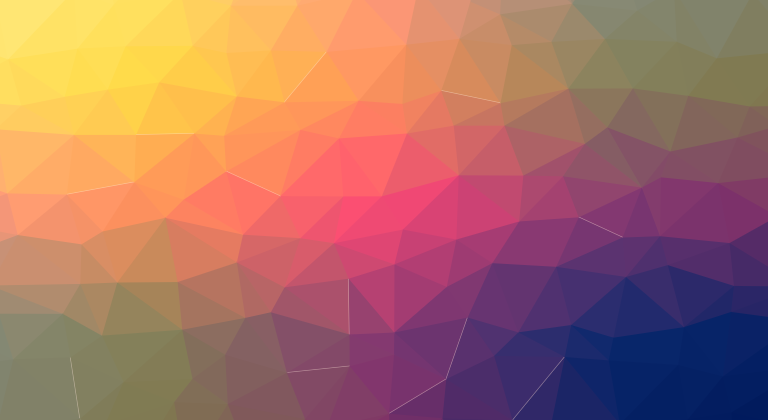
Write a Shadertoy shader that draws this background.

```glsl
// Low-poly gradient: a jittered grid of points is joined into triangles, and
// each one is filled flat with the mean of a horizontal and a vertical colour
// ramp (yellow, pink, navy), read at the centre of the triangle.

const vec2  CELL         = vec2(0.133, 0.110); // grid spacing, in canvas heights
const vec2  GRID_OFFSET  = vec2(0.02, 0.01);
const float JITTER       = 0.68;               // spread of a point within its cell
const float TONE_SCATTER = 0.035;              // random shift along the ramps
const float SEAM_CHANCE  = 0.025;              // share of triangles with a pale seam
const float SEAM_OPACITY = 0.45;

const vec3 PALE_YELLOW = vec3(1.00, 0.91, 0.48);
const vec3 YELLOW      = vec3(1.00, 0.85, 0.26);
const vec3 PINK        = vec3(1.00, 0.28, 0.46);
const vec3 BLUE        = vec3(0.04, 0.16, 0.43);
const vec3 NAVY        = vec3(0.00, 0.10, 0.36);
const vec2 RAMP_STOPS  = vec2(0.20, 0.80);     // where yellow and blue are purest

vec2 hash22(vec2 p) {
    vec3 q = fract(vec3(p.xyx) * vec3(0.1031, 0.1030, 0.0973));
    q += dot(q, q.yzx + 33.33);
    return fract((q.xx + q.yz) * q.zy);
}

float cross2(vec2 a, vec2 b) {
    return a.x * b.y - a.y * b.x;
}

vec3 ramp(float t) {
    vec3 c = mix(PALE_YELLOW, YELLOW, clamp(t / RAMP_STOPS.x, 0.0, 1.0));
    c = mix(c, PINK, clamp((t - RAMP_STOPS.x) / (0.5 - RAMP_STOPS.x), 0.0, 1.0));
    c = mix(c, BLUE, clamp((t - 0.5) / (RAMP_STOPS.y - 0.5), 0.0, 1.0));
    return mix(c, NAVY, clamp((t - RAMP_STOPS.y) / (1.0 - RAMP_STOPS.y), 0.0, 1.0));
}

// Both ramps run from the upper left to the lower right.
vec3 gradient(vec2 p) {
    float aspect = iResolution.x / iResolution.y;
    return 0.5 * (ramp(p.x / aspect) + ramp(1.0 - p.y));
}

vec2 meshPoint(vec2 id) {
    return (id + JITTER * (hash22(id + 47.0) - 0.5)) * CELL + GRID_OFFSET;
}

// Signed distance to the line a-b, positive on its left.
float edgeDistance(vec2 p, vec2 a, vec2 b) {
    return cross2(normalize(b - a), p - a);
}

// Colour times coverage, and coverage, of one counter-clockwise triangle.
vec4 facet(vec2 p, vec2 a, vec2 b, vec2 c, float pixel) {
    float ab = edgeDistance(p, a, b);
    float inside = min(ab, min(edgeDistance(p, b, c), edgeDistance(p, c, a)));
    float cover = clamp(inside / pixel + 0.5, 0.0, 1.0);
    if (cover <= 0.0) return vec4(0.0);

    vec2 centre = (a + b + c) / 3.0;
    vec2 rnd = hash22(floor(centre * 900.0) + 100.0);
    vec3 colour = gradient(centre + TONE_SCATTER * (rnd - 0.5));

    // Rare hairline along one edge.
    float seam = step(rnd.x, SEAM_CHANCE) * (1.0 - smoothstep(0.0, 0.003, abs(ab)));
    colour = mix(colour, vec3(1.0, 0.9, 0.85), SEAM_OPACITY * seam);
    return vec4(colour, 1.0) * cover;
}

// Splits a quad along its Delaunay diagonal; this also suits concave quads.
vec4 quad(vec2 p, vec2 a, vec2 b, vec2 c, vec2 d, float pixel) {
    float sinB = cross2(c - b, a - b), cosB = dot(c - b, a - b);
    float sinD = cross2(a - d, c - d), cosD = dot(a - d, c - d);
    if (sinB * cosD + cosB * sinD >= 0.0)
        return facet(p, a, b, c, pixel) + facet(p, a, c, d, pixel);
    return facet(p, a, b, d, pixel) + facet(p, b, c, d, pixel);
}

void mainImage(out vec4 fragColor, in vec2 fragCoord) {
    vec2 p = fragCoord / iResolution.y;
    float pixel = 1.0 / iResolution.y;
    vec2 cell = floor((p - GRID_OFFSET) / CELL);

    // Neighbouring points, shared by the nine quads around this spot.
    vec2 points[16];
    for (int i = 0; i < 16; i++)
        points[i] = meshPoint(cell + vec2(i % 4, i / 4) - 1.0);

    vec4 sum = vec4(0.0);
    for (int y = 0; y < 3; y++)
        for (int x = 0; x < 3; x++) {
            int k = y * 4 + x;
            sum += quad(p, points[k], points[k + 1], points[k + 5], points[k + 4], pixel);
        }

    vec3 colour = sum.a > 0.0 ? sum.rgb / sum.a : gradient(p);
    fragColor = vec4(colour, 1.0);
}
```
